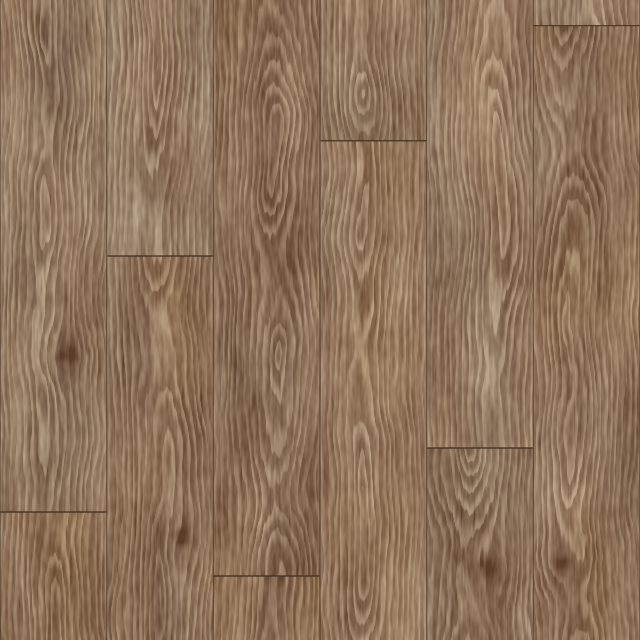
Reproduce this texture procedurally as a WebGL 1 fragment shader.

```glsl
precision highp float;
// Brown oak floor planks with pale limed grain, cathedral arches and small knots.
uniform vec2 u_resolution;

#define COLUMNS 6.0
#define RINGS 18.0
#define ARCH_DEPTH 0.55
#define RING_CONTRAST 0.40
#define FIBRE_CONTRAST 0.42
#define CLOUD_CONTRAST 0.36
#define PLANK_CONTRAST 0.20
#define KNOT_SHARE 0.75
#define SEAM_HALF_WIDTH 0.0003
#define DARK_WOOD vec3(0.43, 0.31, 0.22)
#define PALE_WOOD vec3(0.70, 0.60, 0.49)
#define SEAM_COLOR vec3(0.26, 0.19, 0.13)

vec2 hash2(vec2 p) {
  p = vec2(dot(p, vec2(127.1, 311.7)), dot(p, vec2(269.5, 183.3)));
  return fract(sin(p) * 43758.545);
}

float cornerSlope(vec2 cell, vec2 offset) {
  float angle = 6.2832 * hash2(cell).x;
  return dot(vec2(cos(angle), sin(angle)), offset);
}

// Gradient noise, roughly -0.7 to 0.7
float noise(vec2 p) {
  vec2 i = floor(p), f = p - i;
  vec2 s = f * f * f * (f * (f * 6.0 - 15.0) + 10.0);
  vec2 e = vec2(1.0, 0.0);
  return mix(mix(cornerSlope(i, f), cornerSlope(i + e, f - e), s.x),
             mix(cornerSlope(i + e.yx, f - e.yx), cornerSlope(i + 1.0, f - 1.0), s.x), s.y);
}

// Height of the end joint in each column, staggered between neighbours
float jointHeight(float column) {
  float stepIndex = mod(column + 1.0, 3.0);
  return mod(column, 2.0) < 0.5 ? 0.1 + 0.1 * stepIndex : 0.96 - 0.18 * stepIndex;
}

// Pale late wood: slow rise, sharp fall within each ring
float ringBand(float phase) {
  float f = fract(phase);
  return smoothstep(0.25, 0.78, f) * (1.0 - smoothstep(0.84, 1.0, f));
}

// Tone of one plank, 0 dark to 1 pale; p is in plank widths
float woodTone(vec2 p, vec2 seed, vec2 offset) {
  // Knot: grain bows around it
  vec2 knotDice = hash2(seed + 7.3);
  vec2 knotCenter = vec2((knotDice.x - 0.5) * 0.6, 0.8 + 4.4 * knotDice.y);
  float hasKnot = step(hash2(seed + 2.9).x, KNOT_SHARE);
  vec2 q = (p - knotCenter) * vec2(1.0, 0.75);
  q += 0.035 * vec2(noise(p * 7.0 + offset), noise(p * 8.0 - offset));
  float knotDistance = dot(q, q);
  vec2 g = p;
  g.x -= (p.x - knotCenter.x) * 0.75 * hasKnot * exp(-18.0 * knotDistance);

  // Cut through a wavering trunk: nested arches in the middle, lines at the sides
  g.x += 0.16 * noise(vec2(p.y * 0.55, 3.7) + offset);
  g.x += 0.05 * noise(vec2(p.x * 3.0, p.y * 1.6) + offset);
  float trunkX = (hash2(seed + 5.1).y - 0.5) * 0.4;
  float depth = ARCH_DEPTH * noise(vec2(p.y * 0.42, 9.3) + offset)
              + 0.05 * noise(vec2(p.y * 1.7, 1.6) + offset);
  float radius = length(vec2(g.x - trunkX, depth));
  float phase = RINGS * radius + 0.7 * noise(vec2(radius * 7.0, p.y * 0.5) + offset);
  phase += 0.34 * noise(vec2(p.x * 26.0, p.y * 2.6) + offset);

  // Fibres and uneven liming
  float fibre = 0.65 * noise(vec2(g.x * 30.0, p.y * 3.2) + offset)
              + 0.60 * noise(vec2(p.x * 41.0, p.y * 9.0) - offset);
  float cloud = noise(p * vec2(2.6, 0.7) + offset) + 0.5 * noise(p * vec2(7.0, 1.3) - offset);
  float liming = 0.85 + 0.9 * noise(p * vec2(3.5, 1.1) - offset)
               + 0.4 * exp(-9.0 * radius * radius);
  float pores = smoothstep(0.22, 0.5, noise(vec2(p.x * 34.0, p.y * 2.0) + offset.yx));

  float tone = 0.49 + RING_CONTRAST * liming * (ringBand(phase) - 0.37);
  tone += FIBRE_CONTRAST * fibre + CLOUD_CONTRAST * cloud - 0.16 * pores;
  tone += PLANK_CONTRAST * (hash2(seed + 1.7).x - 0.5);
  tone -= hasKnot * (0.62 * exp(-190.0 * knotDistance) + 0.16 * exp(-32.0 * knotDistance));
  return tone;
}

void main() {
  float pixel = 1.0 / min(u_resolution.x, u_resolution.y);
  vec2 uv = gl_FragCoord.xy * pixel;

  // Plank layout
  float column = floor(uv.x * COLUMNS);
  float along = uv.y - jointHeight(column);
  vec2 seed = vec2(column, floor(along));
  vec2 offset = floor(hash2(seed + 0.4) * 60.0) + 0.37;
  vec2 p = vec2(fract(uv.x * COLUMNS) - 0.5, fract(along) * COLUMNS);

  // Wood colour with honey and grey drifts
  float tone = woodTone(p, seed, offset);
  vec3 color = mix(DARK_WOOD, PALE_WOOD, clamp(tone, -0.25, 1.15));
  float warmth = noise(p * vec2(1.8, 0.6) + offset.yx) + hash2(seed + 3.3).y - 0.5;
  color += warmth * vec3(0.018, 0.0, -0.022);

  // Seams: faint pale bevel on long sides, dark joint lines
  float side = (0.5 - abs(p.x)) / COLUMNS;
  float end = min(fract(along), 1.0 - fract(along));
  color = mix(color, PALE_WOOD, 0.16 * (1.0 - smoothstep(0.001, 0.006, side)));
  float sideLine = 1.0 - smoothstep(SEAM_HALF_WIDTH, SEAM_HALF_WIDTH + pixel, side);
  float endLine = 1.0 - smoothstep(SEAM_HALF_WIDTH, SEAM_HALF_WIDTH + pixel, end);
  color = mix(color, SEAM_COLOR, max(0.55 * sideLine, 0.85 * endLine));

  gl_FragColor = vec4(color, 1.0);
}
```
